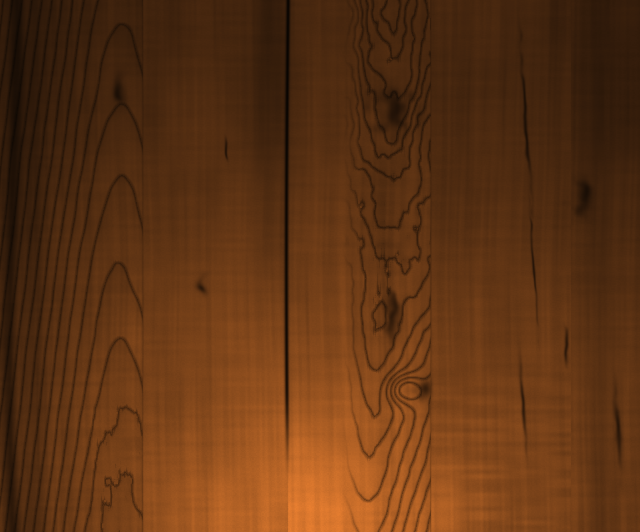
Give the GLSL for this texture, as a Shadertoy shader.

```glsl
const vec3 WOOD_TINT = vec3(1.0, 0.545, 0.208);
const vec4 SEAMS = vec4(0.223, 0.4505, 0.673, 0.892);
const float TOP_LIGHT = 0.275;
const float LOW_LIGHT = 0.53;
const float GLOW_LIGHT = 0.27;
const float SIDE_FALLOFF = 0.22;
const float LINE_WIDTH = 0.0042;
const float FIBRE_CONTRAST = 0.26;
const float ARCH_SPACING = 0.15;
const float SWIRL_SPACING = 0.085;
const vec2 KNOT = vec2(0.632, 0.268);

// Dark marks: centre, then half width and half height
const int MARK_COUNT = 12;
const vec4 MARKS[MARK_COUNT] = vec4[MARK_COUNT](
    vec4(0.822, 0.77, 0.003, 0.12), vec4(0.834, 0.50, 0.002, 0.08),
    vec4(0.817, 0.23, 0.003, 0.07), vec4(0.885, 0.35, 0.003, 0.025),
    vec4(0.966, 0.20, 0.004, 0.06), vec4(0.354, 0.72, 0.002, 0.02),
    vec4(0.316, 0.46, 0.006, 0.015), vec4(0.188, 0.83, 0.008, 0.025),
    vec4(0.612, 0.41, 0.010, 0.04), vec4(0.615, 0.79, 0.025, 0.04),
    vec4(0.663, 0.268, 0.009, 0.015), vec4(0.910, 0.63, 0.010, 0.03));

float hash(vec2 p) {
    return fract(sin(dot(p, vec2(127.1, 311.7))) * 43758.5453);
}

float noise(vec2 p) {
    vec2 i = floor(p), f = fract(p);
    f = f * f * (3.0 - 2.0 * f);
    return mix(mix(hash(i), hash(i + vec2(1, 0)), f.x),
               mix(hash(i + vec2(0, 1)), hash(i + vec2(1, 1)), f.x), f.y);
}

float fbm(vec2 p) {
    float sum = 0.0, amp = 0.5;
    for (int i = 0; i < 4; i++) {
        sum += amp * noise(p);
        p = p * 2.03 + 17.3;
        amp *= 0.5;
    }
    return sum;
}

float bell(float x, float centre, float width) {
    float d = (x - centre) / width;
    return exp(-d * d);
}

// Growth line of even thickness with a soft shade on one side
float growthLine(float field, float spacing) {
    float g = field / spacing;
    float rate = max(fwidth(g) * iResolution.y, 0.001);
    float d = abs(fract(g) - 0.5) / rate;
    float shade = pow(fract(g + 0.5), 4.0);
    return 0.7 * (1.0 - smoothstep(0.0, LINE_WIDTH, d)) + 0.3 * shade;
}

// Tall arches whose legs run down the left plank
float archField(vec2 uv) {
    float dx = uv.x - 0.19;
    float jagged = smoothstep(0.27, 0.2, uv.y) * smoothstep(0.12, 0.16, uv.x);
    float field = uv.y + 11.0 * (sqrt(dx * dx + 0.0036) - 0.06);
    field += 0.12 * (fbm(uv * vec2(9.0, 4.0)) - 0.5);
    return field + jagged * 0.22 * (fbm(uv * vec2(45.0, 14.0)) - 0.5);
}

// Swirled, downward pointing figure that closes around a knot
float swirlField(vec2 uv) {
    float dx = uv.x - 0.6 - 0.06 * (uv.y - 0.5);
    float turmoil = mix(0.12, 0.5, smoothstep(0.3, 0.55, uv.y));
    float field = 5.0 * sqrt(dx * dx + 0.0004) - uv.y;
    field += turmoil * (fbm(uv * vec2(15.0, 8.0) + 3.0) - 0.5);
    vec2 k = (uv - KNOT) / vec2(0.027, 0.028);
    return field + 0.3 * exp(-dot(k, k));
}

void mainImage(out vec4 fragColor, in vec2 fragCoord) {
    vec2 uv = fragCoord / iResolution.xy;
    float soft = 0.7 / iResolution.x;

    // Planks and their tones
    vec4 past = smoothstep(SEAMS - soft, SEAMS + soft, vec4(uv.x));
    float plank = dot(step(SEAMS, vec4(uv.x)), vec4(1.0));
    float tone = 0.96 + dot(past, vec4(0.07, 0.05, -0.08, -0.07));
    float inArch = 1.0 - past.x;
    float inSwirl = (past.y - past.z) * smoothstep(0.53, 0.575, uv.x);

    // Light falling from the low centre
    float light = mix(LOW_LIGHT, TOP_LIGHT, smoothstep(0.05, 0.95, uv.y));
    light *= 1.0 - SIDE_FALLOFF * pow(abs(2.0 * uv.x - 1.0), 2.0);
    light += GLOW_LIGHT * bell(uv.x, 0.49, 0.2) * bell(uv.y, -0.02, 0.24);

    // Fibres, broad streaks and cross figure
    vec2 g = uv + vec2(0.012 * (noise(uv * vec2(5.0, 4.0)) - 0.5) + plank * 3.7, 0.0);
    float fibre = 0.4 * noise(g * vec2(230.0, 5.0)) + 0.35 * noise(g * vec2(95.0, 2.2))
                + 0.25 * noise(g * vec2(28.0, 1.6));
    float ripple = noise(g * vec2(14.0, 115.0)) - 0.5;
    float rippleGain = 0.06 + 0.10 * (past.z - past.w) * smoothstep(0.4, 0.1, uv.y);
    float cloud = fbm(g * vec2(9.0, 5.0)) - 0.47;
    float speck = hash(floor(uv * vec2(512.0, 426.0))) - 0.5;
    float wood = tone + FIBRE_CONTRAST * (fibre - 0.5) + rippleGain * ripple
               + 0.26 * cloud + 0.035 * speck;

    // Growth figure
    float arches = growthLine(archField(uv), ARCH_SPACING);
    float swirls = growthLine(swirlField(uv), SWIRL_SPACING);
    wood *= 1.0 - 0.42 * inArch * arches - 0.46 * inSwirl * swirls;

    // Dark bands near the left edge and the open seam
    float wander = 0.006 * sin(uv.y * 5.0);
    wood *= 1.0 - 0.5 * bell(uv.x + wander, 0.02, 0.011) - 0.22 * bell(uv.x, 0.055, 0.02);
    wood *= 1.0 - 0.25 * bell(uv.x, 0.425, 0.03) * smoothstep(0.2, 1.0, uv.y);
    wood *= 1.0 - 0.15 * bell(uv.x, 0.935, 0.025);

    // Marks with ragged outlines
    float dark = 0.0;
    float ragged = noise(uv * vec2(70.0, 45.0)) - 0.5;
    for (int i = 0; i < MARK_COUNT; i++) {
        vec2 d = uv - MARKS[i].xy;
        d.x += 0.06 * d.y;
        d = d / MARKS[i].zw + vec2(1.6, 0.8) * ragged;
        dark += exp(-dot(d, d));
    }
    wood *= 1.0 - 0.6 * min(dark, 1.0);

    // Open seam fading toward the bottom, faint joints elsewhere
    float seamX = 0.4505 - 0.003 * sin(3.1 * uv.y);
    float gap = bell(uv.x, seamX, 0.0032) * smoothstep(0.08, 0.28, uv.y);
    float joints = bell(uv.x, SEAMS.x, 0.0015) + bell(uv.x, SEAMS.z, 0.0015);
    wood *= (1.0 - 0.85 * gap) * (1.0 - 0.15 * joints);

    fragColor = vec4(WOOD_TINT * light * max(wood, 0.0), 1.0);
}
```
